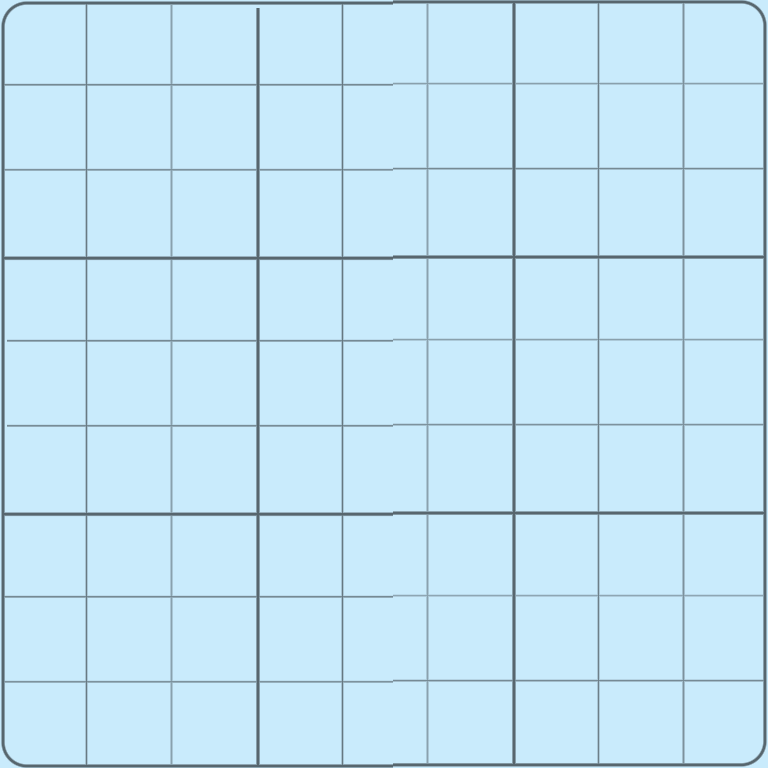
A three.js fragment shader for this pattern:

```glsl
// Pale blue 9 by 9 puzzle grid in a rounded frame, heavy rules every third cell.
// Each rule is a box-filtered line; the right part sits slightly higher, and
// thin rules vary in strength, with a few starting short of the frame.
varying vec2 vUv;

const vec3 PAPER = vec3(0.79, 0.92, 0.99);
const vec3 INK = vec3(0.34, 0.40, 0.43);
const float THIN = 0.0019;
const float HEAVY = 0.0042;
const float FRAME = 0.0040;
const float SOFT = 0.00195;                              // edge filter width
const float BLOCK = 1.0 / 3.0;
const vec3 COLUMN_OFFSETS = vec3(0.0026, 0.1126, 0.2233); // heavy, thin, thin
const vec3 ROW_OFFSETS = vec3(0.0029, 0.1104, 0.2211);
const float SEAM_X = 0.512;
const float SEAM_RISE = 0.0015;
const vec2 FRAME_CENTER = vec2(0.5, 0.5007);
const vec2 FRAME_HALF = vec2(0.496, 0.4967);
const float FRAME_RADIUS = 0.031;
const float SHORT_COLUMN_START = 0.0104;
const float SHORT_ROW_START = 0.0090;
const float STRENGTH_VARIATION = 0.14;

float hash(vec2 p) {
  return fract(sin(dot(p, vec2(12.99, 78.23))) * 43758.5);
}

// Share of the filter box that a line of the given width covers
float lineCoverage(float d, float width) {
  float high = min(d + 0.5 * SOFT, 0.5 * width);
  float low = max(d - 0.5 * SOFT, -0.5 * width);
  return max(high - low, 0.0) / SOFT;
}

float roundedBox(vec2 p, vec2 halfSize, float radius) {
  vec2 q = abs(p) - halfSize + radius;
  return length(max(q, 0.0)) + min(max(q.x, q.y), 0.0) - radius;
}

float pick(vec3 offsets, float k) {
  return k < 0.5 ? offsets.x : (k < 1.5 ? offsets.y : offsets.z);
}

void main() {
  // Distance from the left and the top, with the right part raised
  float rightPart = step(SEAM_X, vUv.x);
  vec2 p = vec2(vUv.x, 1.0 - vUv.y + SEAM_RISE * rightPart);

  float rules = 0.0;
  for (int i = 1; i < 9; i++) {
    float index = float(i);
    float block = floor((index + 0.5) / 3.0);
    float k = index - 3.0 * block;
    bool heavy = k < 0.5;
    float width = heavy ? HEAVY : THIN;

    // Columns: the second thin rule of each block is broader and paler
    float x = block * BLOCK + pick(COLUMN_OFFSETS, k);
    float broad = k > 1.5 ? 1.35 : 1.0;
    float columnInk = heavy ? 1.0 : 0.92 / broad - STRENGTH_VARIATION * hash(vec2(index, 3.0));
    float column = lineCoverage(p.x - x, width * broad) * columnInk;
    if (i == 3) column *= step(SHORT_COLUMN_START, p.y);

    // Rows: thin rules fade right of the seam, most of all the first in a block
    float y = block * BLOCK + pick(ROW_OFFSETS, k);
    float fade = rightPart * (k < 1.5 ? 0.28 : 0.12);
    float rowInk = heavy ? 1.0 : 0.95 - fade - STRENGTH_VARIATION * hash(vec2(index, rightPart));
    float row = lineCoverage(p.y - y, width) * rowInk;
    if (i == 4 || i == 5) row *= step(SHORT_ROW_START, p.x);

    rules = max(rules, max(column, row));
  }

  // Keep rules inside the frame, then lay the frame over them
  float edge = roundedBox(p - FRAME_CENTER, FRAME_HALF, FRAME_RADIUS);
  rules *= clamp(0.5 - edge / SOFT, 0.0, 1.0);
  float ink = max(rules, lineCoverage(edge, FRAME));

  gl_FragColor = vec4(mix(PAPER, INK, ink), 1.0);
}
```
